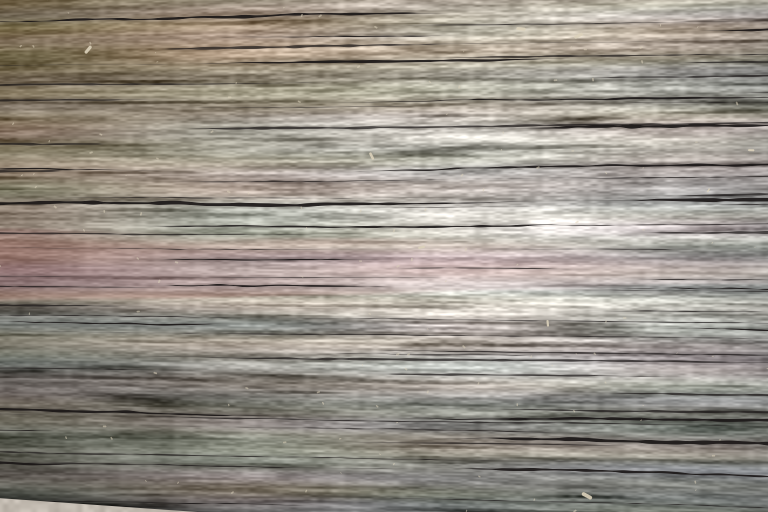
Reproduce this texture procedurally as a WebGL 2 fragment shader.

```glsl
#version 300 es
precision highp float;
// Weathered timber: stretched noise gives the horizontal grain, jittered
// rows of tapering slits give the cracks, and a soft pool of light falls
// right of centre. Pale chips and dust are scattered on a cell grid.

#define LIGHT_CENTRE vec2(0.98, 0.58)
#define SHADE_LEVEL 0.285
#define LIGHT_GAIN 0.485
#define GRAIN_CONTRAST 1.3
#define CRACK_ROWS 17.0
#define CRACK_WIDTH 0.0030
#define FISSURE_ROWS 38.0
#define FISSURE_WIDTH 0.0020
#define CHIP_CELL 0.11
#define CHIP_SHARE 0.11
#define CRACK_COLOUR vec3(0.10, 0.085, 0.085)
#define CHIP_COLOUR vec3(0.86, 0.82, 0.73)

uniform vec2 u_resolution;
out vec4 fragColour;

float hash(vec2 p) {
  return fract(sin(dot(p, vec2(127.1, 311.7))) * 43758.5453);
}

float noise(vec2 p) {
  vec2 i = floor(p), f = fract(p);
  f = f * f * (3.0 - 2.0 * f);
  return mix(mix(hash(i), hash(i + vec2(1, 0)), f.x),
             mix(hash(i + vec2(0, 1)), hash(i + vec2(1, 1)), f.x), f.y);
}

// Noise centred on zero, stretched by the given frequencies
float streak(vec2 q, float along, float over) {
  return noise(q * vec2(along, over) + over) - 0.5;
}

// Darkness of horizontal slits that open, fray and taper along each row
float cracks(vec2 q, float rows, float width, float seed, float px) {
  float dark = 0.0, row = floor(q.y * rows);
  for (int k = -1; k <= 1; k++) {
    float id = row + float(k);
    float r = hash(vec2(id, seed));
    float wander = 0.10 * noise(vec2(q.x * 3.0 + r * 40.0, id + seed))
                 + 0.05 * noise(vec2(q.x * 17.0 + r * 70.0, id + seed));
    float d = abs(q.y - (id + 0.15 + 0.6 * r + wander) / rows);
    float opening = smoothstep(0.40, 0.85, noise(vec2(q.x * 2.4 + r * 91.0, id - seed)));
    float fray = 0.55 + 0.9 * noise(vec2(q.x * 38.0 + r * 53.0, id + seed));
    float w = width * opening * fray * (0.35 + 0.7 * hash(vec2(seed, id)));
    float slit = clamp((w - d) / px + 0.5, 0.0, 1.0) * min(1.0, 2.2 * w / px);
    dark = max(dark, max(slit, 0.35 * opening * exp(-d / (1.3 * width))));
  }
  return dark;
}

// Elongated flake at a random place and angle inside each cell
float chips(vec2 p, float cell, float share, vec2 size, float px) {
  vec2 id = floor(p / cell);
  float a = 6.2832 * hash(id + 3.7);
  vec2 place = 0.2 + 0.6 * vec2(hash(id + 11.3), hash(id + 27.9));
  vec2 d = (fract(p / cell) - place) * cell;
  d = vec2(d.x * cos(a) + d.y * sin(a), d.y * cos(a) - d.x * sin(a));
  size *= 0.5 + hash(id + 41.1);
  d.x -= clamp(d.x, -size.x, size.x);
  return clamp((size.y - length(d)) / px + 0.5, 0.0, 1.0) * step(hash(id + 59.3), share);
}

void main() {
  float px = 1.0 / u_resolution.y;
  vec2 p = gl_FragCoord.xy * px;
  float across = gl_FragCoord.x / u_resolution.x;

  // Fibres fan out slightly and undulate
  vec2 q = p;
  q.y += p.x * mix(0.022, -0.018, p.y) + 0.010 * streak(p, 1.6, 5.0);

  // Reddish heartwood band, warm planks above, cool grey below
  float ragged = q.y + 0.025 * streak(q, 3.0, 60.0);
  float heart = smoothstep(-0.008, 0.008, ragged - mix(0.41, 0.45, across))
              * (1.0 - smoothstep(-0.012, 0.02, ragged - mix(0.54, 0.51, across)));
  float warm = smoothstep(0.45, 0.85, q.y + 0.25 * streak(q, 1.2, 22.0));
  vec3 tint = mix(vec3(0.012, 0.003, -0.020), vec3(0.042, 0.0, -0.058), warm);
  tint = mix(tint, vec3(0.050, -0.014, -0.030), heart) * mix(1.7, 0.45, across);
  tint += streak(q, 1.5, 38.0) * vec3(0.015, 0.012, -0.050);
  tint += streak(q, 2.2, 27.0) * vec3(0.050, -0.012, -0.010);

  // Light pool, falling off faster towards the bottom
  vec2 away = p - LIGHT_CENTRE;
  float fall = 1.1 * away.x * away.x + (away.y < 0.0 ? 2.6 : 1.6) * away.y * away.y;
  float level = SHADE_LEVEL + LIGHT_GAIN * exp(-fall);

  // Grain from broad streaks down to single fibres, pores and grit
  float grain = 0.12 * streak(q, 0.8, 16.0) + 0.20 * streak(q, 1.8, 48.0)
              + 0.26 * streak(q, 4.5, 115.0) + 0.27 * streak(q, 16.0, 190.0)
              + 0.22 * streak(q, 75.0, 290.0);
  grain -= 0.28 * smoothstep(0.15, 0.45, streak(q, 3.5, 98.0));
  grain = 0.03 + GRAIN_CONTRAST * mix(1.0, 0.72, heart) * grain;
  vec3 colour = vec3(level * (1.0 + grain)) + tint;

  // Cracks and hairline fissures
  float dark = cracks(q, CRACK_ROWS, CRACK_WIDTH, 4.0, px);
  dark = max(dark, 0.8 * cracks(q, FISSURE_ROWS, FISSURE_WIDTH, 13.0, px));
  colour = mix(colour, CRACK_COLOUR, 0.92 * dark);

  // Chips and dust
  float debris = chips(p, CHIP_CELL, CHIP_SHARE, vec2(0.005, 0.0025), px);
  debris = max(debris, 0.6 * chips(p + 0.37, 0.035, 0.10, vec2(0.0012, 0.0012), px));
  colour = mix(colour, CHIP_COLOUR, 0.9 * debris);

  // Pale ground beyond the lower edge of the board
  float edge = p.y - 0.027 + 0.07 * p.x;
  colour *= 1.0 - 0.5 * exp(-max(edge, 0.0) / 0.012) * (1.0 - smoothstep(0.3, 0.8, p.x));
  vec3 ground = vec3(0.76, 0.73, 0.69) + 0.12 * streak(p, 90.0, 90.0);
  colour = mix(colour, ground, clamp(0.5 - edge / px, 0.0, 1.0));
  fragColour = vec4(clamp(colour, 0.0, 1.0), 1.0);
}
```
